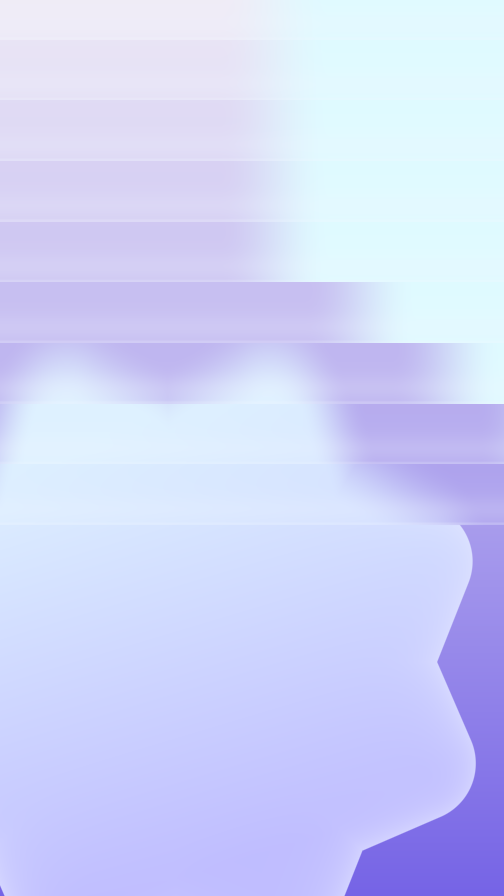
Reproduce this background procedurally as a Shadertoy shader.

```glsl
// Pastel eight-pointed star on a violet gradient, half covered by ribbed frosted glass.
#define GLASS_END 0.5859
#define ROW_HEIGHT 0.0677
#define ROW_STRETCH 0.6
#define STAR_CENTER vec2(0.192, 0.7435)
#define STAR_HALF 0.2734
#define STAR_ROUND 0.065
#define STAR_ANGLE 0.377
#define STAR_BLUR 0.034
#define SKY_BLUR 0.062
#define GLOW_WIDTH 0.022

const vec3 VIOLET_TOP = vec3(0.94, 0.925, 0.965);
const vec3 VIOLET_BOTTOM = vec3(0.46, 0.39, 0.90);
const vec3 SKY = vec3(0.875, 0.98, 1.0);
const vec3 STAR_LIGHT = vec3(0.87, 0.945, 1.0);
const vec3 STAR_DEEP = vec3(0.75, 0.74, 1.0);

vec2 rotate(vec2 p, float a) {
    float c = cos(a), s = sin(a);
    return vec2(c * p.x + s * p.y, c * p.y - s * p.x);
}

float roundSquare(vec2 p) {
    vec2 q = abs(p) - STAR_HALF + STAR_ROUND;
    return length(max(q, 0.0)) + min(max(q.x, q.y), 0.0) - STAR_ROUND;
}

// Two rounded squares, an eighth of a turn apart
float starDistance(vec2 p) {
    vec2 q = rotate(p - STAR_CENTER, STAR_ANGLE);
    return min(roundSquare(q), roundSquare(rotate(q, radians(45.0))));
}

vec3 violet(float y) {
    return mix(VIOLET_TOP, VIOLET_BOTTOM, y);
}

vec3 starFill(vec2 p) {
    float t = clamp((p.y - 0.52 + 0.3 * p.x) / 0.52, 0.0, 1.0);
    return mix(STAR_LIGHT, STAR_DEEP, t);
}

// Sharp star with a pale inner rim
vec3 clearScene(vec2 p, float pixel) {
    float d = starDistance(p);
    vec3 fill = mix(starFill(p), vec3(0.9, 0.91, 1.0), 0.5 * exp(min(d, 0.0) / GLOW_WIDTH));
    return mix(fill, violet(p.y), smoothstep(-pixel, pixel, d));
}

// Blurred star and sky, compressed and lit row by row
vec3 glassScene(vec2 p) {
    float rows = (GLASS_END - p.y) / ROW_HEIGHT;
    float local = 1.0 - fract(rows);
    float center = GLASS_END - (floor(rows) + 0.5) * ROW_HEIGHT;
    vec2 q = vec2(p.x, center + (local - 0.5) * ROW_HEIGHT * ROW_STRETCH);

    float skyEdge = 0.306 + 1.42 * max(center - 0.281, 0.0);
    float sky = smoothstep(-SKY_BLUR, SKY_BLUR, q.x - skyEdge);
    vec3 color = mix(violet(q.y), SKY, sky);
    float star = 1.0 - smoothstep(-STAR_BLUR, STAR_BLUR, starDistance(q));
    color = mix(color, starFill(q), star);

    // Soft sheen low in each row and a thin bright seam
    float bump = (local - 0.74) / 0.2;
    float sheen = 0.1 * smoothstep(0.0, 0.8, local) + 0.12 * exp(-bump * bump);
    sheen += 0.18 * smoothstep(0.94, 0.98, local);
    return mix(color, vec3(0.95, 0.97, 1.0), sheen);
}

void mainImage(out vec4 fragColor, in vec2 fragCoord) {
    vec2 uv = fragCoord / iResolution.xy;
    vec2 p = vec2(uv.x * 0.5625, 1.0 - uv.y);
    float pixel = 0.8 / iResolution.y;
    float glass = 1.0 - smoothstep(-pixel, pixel, p.y - GLASS_END);
    vec3 color = mix(clearScene(p, pixel), glassScene(p), glass);
    fragColor = vec4(color, 1.0);
}
```
